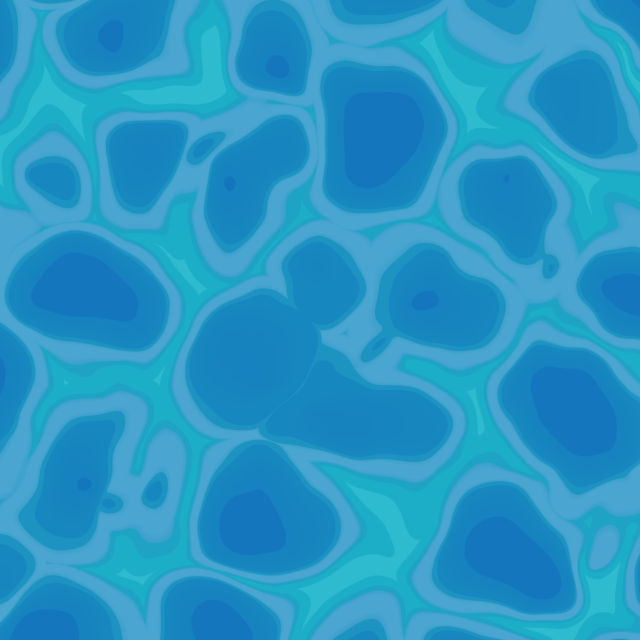
Reproduce this texture procedurally as a Shadertoy shader.

```glsl
// Stylised water: dark blue pools in a pale blue web with broken teal veins, in flat bands.

#define CELLS 4.7        // pools across the canvas
#define SIZE_SPREAD 0.36 // difference between large and small pools
#define ROUNDING 8.5     // lower values give rounder pools
#define WARP 0.32        // bending of the outlines
#define SWELL 0.26       // uneven height of the whole surface
#define VEIN_GAPS 0.46   // uneven height along the veins only
#define VEIN_CORE -0.15
#define VEIN -0.05
#define VEIN_RIM 0.005
#define POOL_RIM 0.185
#define POOL 0.235
#define POOL_CORE 0.53

const vec3 VEIN_CORE_COLOR = vec3(0.18, 0.73, 0.81);
const vec3 VEIN_COLOR      = vec3(0.11, 0.68, 0.78);
const vec3 VEIN_RIM_COLOR  = vec3(0.12, 0.64, 0.77);
const vec3 SHALLOW_COLOR   = vec3(0.29, 0.65, 0.82);
const vec3 SHALLOW_EDGE    = vec3(0.24, 0.63, 0.795);
const vec3 POOL_RIM_COLOR  = vec3(0.115, 0.575, 0.76);
const vec3 POOL_COLOR      = vec3(0.09, 0.53, 0.75);
const vec3 POOL_DEEP       = vec3(0.085, 0.51, 0.75);
const vec3 POOL_CORE_COLOR = vec3(0.08, 0.465, 0.74);

float hash(vec2 p) {
    return fract(sin(dot(p, vec2(127.1, 311.7))) * 43758.5453);
}

vec2 hash2(vec2 p) {
    return vec2(hash(p), hash(p + 37.3));
}

mat2 rotation(float angle) {
    float c = cos(angle), s = sin(angle);
    return mat2(c, s, -s, c);
}

// Smooth value noise, two channels
vec2 noise2(vec2 p) {
    vec2 i = floor(p), f = fract(p);
    f = f * f * f * (f * (f * 6.0 - 15.0) + 10.0);
    vec2 low = mix(hash2(i), hash2(i + vec2(1, 0)), f.x);
    vec2 high = mix(hash2(i + vec2(0, 1)), hash2(i + vec2(1, 1)), f.x);
    return mix(low, high, f.y);
}

// Gap between the nearest centre and a soft minimum of all the others
float poolDepth(vec2 p) {
    vec2 cell = floor(p);
    float nearest = 10.0, total = 0.0;
    for (int y = -2; y <= 2; y++)
    for (int x = -2; x <= 2; x++) {
        vec2 id = cell + vec2(x, y);
        float d = length(p - id - hash2(id)) + SIZE_SPREAD * hash(id + 71.9);
        nearest = min(nearest, d);
        total += exp(-ROUNDING * d);
    }
    float others = max(total - exp(-ROUNDING * nearest), 1e-7);
    return -log(others) / ROUNDING - nearest;
}

// Sparse small oval puddles
float puddleDepth(vec2 p) {
    vec2 cell = floor(p);
    float depth = -1.0;
    for (int y = -1; y <= 1; y++)
    for (int x = -1; x <= 1; x++) {
        vec2 id = cell + vec2(x, y);
        vec2 offset = rotation(6.283 * hash(id + 5.7)) * (p - id - hash2(id + 13.1));
        float top = hash(id + 3.9) < 0.45 ? 0.24 + 0.1 * hash(id + 8.3) : -1.0;
        depth = max(depth, top - 1.1 * length(offset * vec2(0.7, 1.2)));
    }
    return depth;
}

float smoothMax(float a, float b, float k) {
    float overlap = max(k - abs(a - b), 0.0) / k;
    return max(a, b) + 0.25 * k * overlap * overlap;
}

// Antialiased step from one band to the next
float band(float level, float h, float blur) {
    return smoothstep(level - blur, level + blur, h);
}

void mainImage(out vec4 fragColor, in vec2 fragCoord) {
    vec2 p = rotation(0.6) * (fragCoord / iResolution.y * CELLS) + 3.0;

    // Bent coordinates and uneven height
    vec2 q = p + WARP * (noise2(p * 1.5) - 0.5)
               + 0.3 * WARP * (noise2(p * 3.5 + 9.0) - 0.5);
    float h = poolDepth(q) + SWELL * (noise2(p * 1.2 + 21.0).x - 0.5)
                           + 0.2 * SWELL * (noise2(p * 3.1 + 5.0).y - 0.5);

    // Break the veins into wide and missing stretches, then add puddles
    h += VEIN_GAPS * (noise2(p * 1.1 + 47.0).y - 0.5) * exp(-h * h / 0.04);
    h = smoothMax(h, puddleDepth(q * 0.95 + 11.0), 0.06);
    float blur = 0.7 * fwidth(h) + 1e-4;

    // Gentle shading inside the shallow and pool bands
    float across = clamp((h - VEIN_RIM) / (POOL_RIM - VEIN_RIM), 0.0, 1.0);
    vec3 shallow = mix(SHALLOW_EDGE, SHALLOW_COLOR,
                       smoothstep(0.0, 0.8, 4.0 * across * (1.0 - across)));
    vec3 pool = mix(POOL_COLOR, POOL_DEEP, smoothstep(POOL, POOL_CORE, h));

    // Bands from vein to pool core
    vec3 color = mix(VEIN_CORE_COLOR, VEIN_COLOR, band(VEIN_CORE, h, blur));
    color = mix(color, VEIN_RIM_COLOR, band(VEIN, h, blur));
    color = mix(color, shallow, band(VEIN_RIM, h, blur));
    color = mix(color, POOL_RIM_COLOR, band(POOL_RIM, h, blur));
    color = mix(color, pool, band(POOL, h, blur));
    color = mix(color, POOL_CORE_COLOR, band(POOL_CORE, h, blur));

    fragColor = vec4(color, 1.0);
}
```
